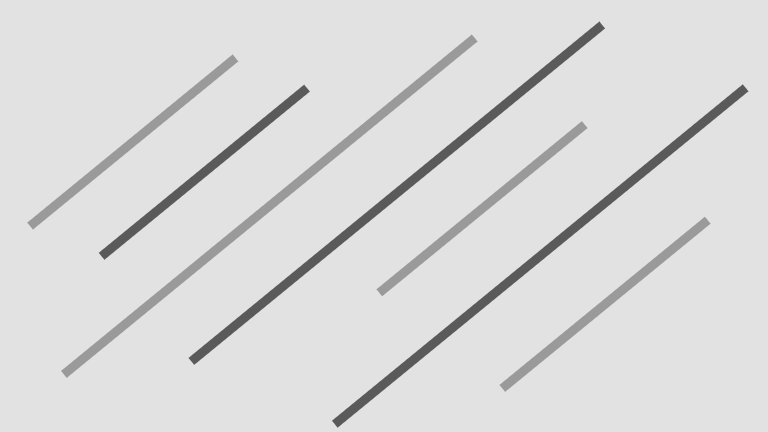
Give the GLSL for this background, as a Shadertoy shader.

```glsl
#define BACKDROP vec3(0.886)
#define LIGHT_BAR vec3(0.604)
#define DARK_BAR vec3(0.353)
#define BAR_ANGLE 0.6861
#define HALF_WIDTH 0.0104
#define HALF_LENGTH 0.3073
#define BAR_COUNT 7

// Bar centre from the canvas middle, in canvas heights, then length multiple
const vec3 bars[BAR_COUNT] = vec3[BAR_COUNT](
    vec3(-0.5815,  0.1713, 1.0),
    vec3(-0.4160,  0.1014, 1.0),
    vec3(-0.2655,  0.0227, 2.0),
    vec3( 0.0296,  0.0528, 2.0),
    vec3( 0.2269,  0.0169, 1.0),
    vec3( 0.3616, -0.0926, 2.0),
    vec3( 0.5116, -0.2044, 1.0)
);

// Signed distance to an axis-aligned box
float boxDistance(vec2 p, vec2 halfSize) {
    vec2 d = abs(p) - halfSize;
    return length(max(d, 0.0)) + min(max(d.x, d.y), 0.0);
}

void mainImage(out vec4 fragColor, in vec2 fragCoord) {
    float pixel = 1.0 / iResolution.y;
    vec2 p = (fragCoord - 0.5 * iResolution.xy) * pixel;

    // Axes along and across the bars
    vec2 along = vec2(cos(BAR_ANGLE), sin(BAR_ANGLE));
    vec2 across = vec2(-along.y, along.x);

    // Parallel bars, alternating light and dark
    vec3 color = BACKDROP;
    for (int i = 0; i < BAR_COUNT; i++) {
        vec2 offset = p - bars[i].xy;
        vec2 local = vec2(dot(offset, along), dot(offset, across));
        float dist = boxDistance(local, vec2(HALF_LENGTH * bars[i].z, HALF_WIDTH));
        float coverage = clamp(0.5 - dist / pixel, 0.0, 1.0);
        color = mix(color, i % 2 == 0 ? LIGHT_BAR : DARK_BAR, coverage);
    }

    fragColor = vec4(color, 1.0);
}
```
